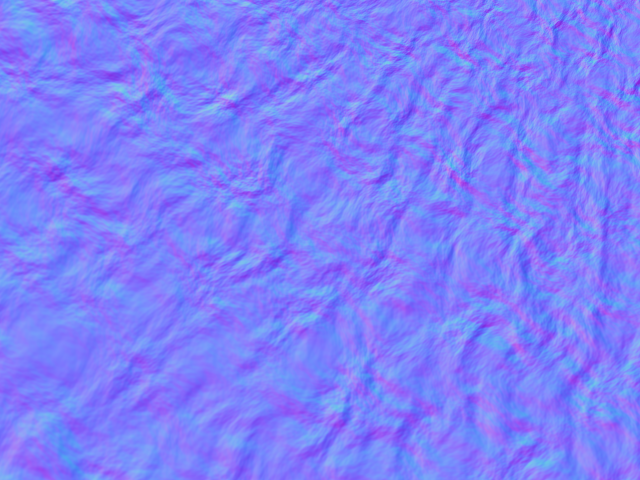
Reproduce this texture map procedurally as a Shadertoy shader.

```glsl
const vec2  VANISHING_POINT = vec2(1.35, 1.65);  // ridges converge here, canvas heights
const vec2  RIDGE_FREQ      = vec2(17.0, 7.0);   // across, along
const float RIDGE_SLOPE     = 0.11;
const float RIDGE_STEEPEN   = 0.38;              // leans ridges to one side
const vec2  LOBE_FREQ       = vec2(33.0, 20.0);
const float LOBE_SLOPE      = 0.09;
const vec2  STREAK_BEND     = vec2(0.55, 0.45);  // tilt and curvature of the ripples
const vec2  STREAK_FREQ     = vec2(13.0, 38.0);  // along, across
const float STREAK_SLOPE    = 0.18;
const vec2  GRAIN_FREQ      = vec2(36.0, 31.0);
const float GRAIN_SLOPE     = 0.098;
const float GRAIN_GAIN      = 0.88;              // slope kept per octave
const int   GRAIN_OCTAVES   = 4;
const float WARP_FREQ       = 11.0;
const float WARP_AMOUNT     = 0.025;
const float SAMPLE_STEP     = 0.0012;
const mat2  TANGENT_FRAME   = mat2(0.48, 0.82, -0.62, 0.95);

vec2 gradientAt(vec2 cell) {
    float angle = 6.28319 * fract(sin(dot(cell, vec2(127.1, 311.7))) * 43758.5);
    return vec2(cos(angle), sin(angle));
}

float gradientNoise(vec2 p) {
    vec2 cell = floor(p), f = p - cell;
    vec2 w = f * f * f * (f * (f * 6.0 - 15.0) + 10.0);
    vec2 e = vec2(0.0, 1.0);
    float a = dot(gradientAt(cell), f);
    float b = dot(gradientAt(cell + e.yx), f - e.yx);
    float c = dot(gradientAt(cell + e.xy), f - e.xy);
    float d = dot(gradientAt(cell + e.yy), f - e.yy);
    return mix(mix(a, b, w.x), mix(c, d, w.x), w.y);
}

// Noise whose rising side is steeper than its falling side
float leaningNoise(vec2 p) {
    return gradientNoise(p + vec2(RIDGE_STEEPEN * gradientNoise(p), 0.0));
}

float grain(vec2 p) {
    const mat2 turn = mat2(0.8, 0.6, -0.6, 0.8);
    float sum = 0.0, amplitude = GRAIN_SLOPE / GRAIN_FREQ.x;
    p *= GRAIN_FREQ;
    for (int i = 0; i < GRAIN_OCTAVES; i++) {
        sum += amplitude * gradientNoise(p);
        p = turn * p * 1.8 + 17.3;
        amplitude *= GRAIN_GAIN / 1.8;
    }
    return sum;
}

// Ground coordinates: x is the angle around the vanishing point, y the log distance
vec2 groundCoord(vec2 p) {
    vec2 d = p - VANISHING_POINT;
    return vec2(atan(d.x, -d.y), log(length(d)));
}

float height(vec2 q) {
    float near = smoothstep(0.25, 0.7, q.y);
    float rightSide = smoothstep(-0.8, -0.3, q.x);
    float patches = 0.72 + 0.56 * smoothstep(-0.4, 0.4, gradientNoise(q * vec2(14.0, 9.0) + 61.0));

    vec2 bend = vec2(gradientNoise(q * WARP_FREQ + 5.2), gradientNoise(q * WARP_FREQ + 31.7));
    vec2 w = q + WARP_AMOUNT * bend;

    // Long ridges with smaller lobes on them
    float h = RIDGE_SLOPE / RIDGE_FREQ.x * leaningNoise(w * RIDGE_FREQ);
    h += LOBE_SLOPE / LOBE_FREQ.x * patches * leaningNoise(w * LOBE_FREQ + 12.4);

    // Short curved ripples crossing the ridges
    vec2 s = vec2(w.x, w.y - w.x * (STREAK_BEND.x + STREAK_BEND.y * w.x));
    float streakWeight = mix(0.5, 1.0, rightSide) * mix(1.0, 0.65, near) * patches;
    h += STREAK_SLOPE / STREAK_FREQ.y * streakWeight * gradientNoise(s * STREAK_FREQ + 43.1);

    return h + grain(w) * patches * mix(1.0, 0.65, near);
}

void mainImage(out vec4 fragColor, in vec2 fragCoord) {
    vec2 q = groundCoord(fragCoord / iResolution.y);

    // Central differences give the slope in ground space
    vec2 e = vec2(SAMPLE_STEP, 0.0);
    vec2 slope = vec2(height(q + e.xy) - height(q - e.xy),
                      height(q + e.yx) - height(q - e.yx)) / (2.0 * SAMPLE_STEP);

    // Encode the surface normal as colour
    vec3 normal = normalize(vec3(-(TANGENT_FRAME * slope), 1.0));
    fragColor = vec4(0.5 + 0.5 * normal - vec3(0.005, 0.0, 0.008), 1.0);
}
```
